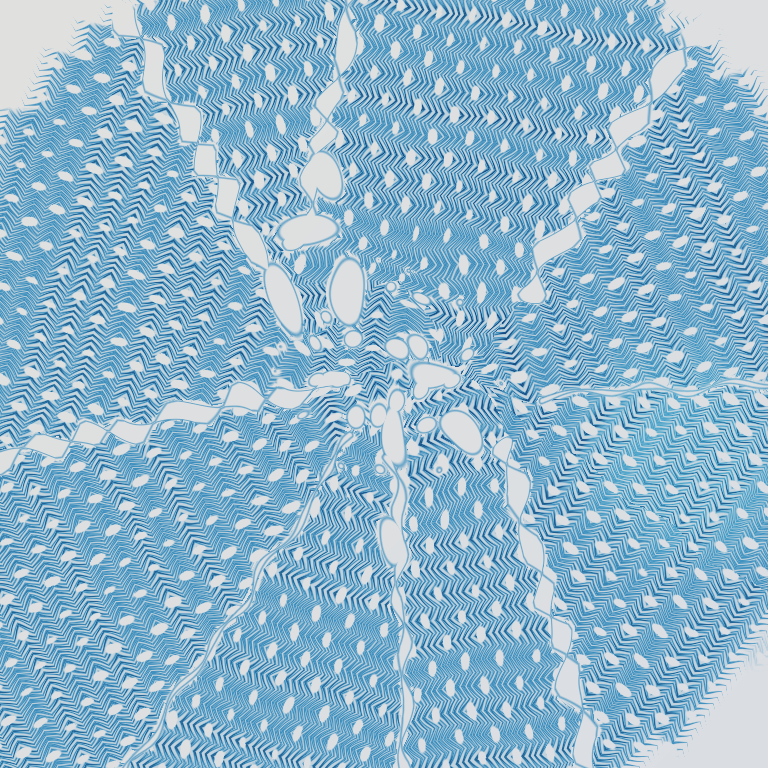
This pattern is drawn by a three.js fragment shader. Its source:

```glsl
// Blue pen zigzags in fanned wedges, split by open seams around a broken hub.
varying vec2 vUv;

#define PITCH 0.0096    // width of one zigzag
#define ROW 0.032       // radial height of a zigzag row
#define BUNDLE 0.046    // spacing of lens gaps across a wedge
#define SHEAR 0.0060    // sideways chevron bend
#define REACH 0.72      // overlap of neighbouring rows
#define PEN_HALF 0.0010 // half width of a pen line
#define SOFT 0.0014     // edge smoothing
#define OVAL 0.066      // spacing of ovals along a seam
#define OVAL_HALF 0.018 // half width of a seam oval
#define RADIUS 0.590    // size of the disc
#define HUB vec2(0.508, 0.510)
#define TAU 6.28318

float seamDist = 10.0;
float gapDist = 10.0;
float wedgeAxis = 0.0;

vec2 hash2(vec2 p) {
  return fract(sin(vec2(dot(p, vec2(127.1, 311.7)), dot(p, vec2(269.5, 183.3)))) * 4375.5);
}

float triangle(float x) {
  return abs(fract(x) * 2.0 - 1.0) * 2.0 - 1.0;
}

float penLine(float d) {
  return 1.0 - smoothstep(PEN_HALF - SOFT, PEN_HALF + SOFT, abs(d));
}

// Distance to the nearest scattered point
float cellular(vec2 p) {
  vec2 cell = floor(p);
  float nearest = 2.0;
  for (int j = -1; j <= 1; j++) {
    for (int i = -1; i <= 1; i++) {
      vec2 c = cell + vec2(float(i), float(j));
      nearest = min(nearest, length(c + 0.15 + 0.7 * hash2(c) - p));
    }
  }
  return nearest;
}

// Wedge border with a chain of pointed gaps; axes in degrees on either side
void seam(vec2 p, vec2 from, vec2 to, float openness, float axisBefore, float axisAfter) {
  vec2 dir = normalize(to - from);
  vec2 q = p - from;
  float along = dot(q, dir);
  float side = dir.x * q.y - dir.y * q.x;
  side += 0.005 * sin(along * 62.0 + from.x * 30.0);
  float dist = length(vec2(min(along, 0.0), side));
  if (dist < seamDist) {
    seamDist = dist;
    wedgeAxis = radians(side > 0.0 ? axisAfter : axisBefore);
  }
  // Skewed beat tilts each gap across the seam
  float phase = (along + 0.6 * side) / OVAL + 0.2 * sin(along * 23.0 + from.x * 40.0);
  float beat = clamp(0.55 + 0.65 * triangle(phase), 0.0, 1.0);
  gapDist = min(gapDist, dist - openness * OVAL_HALF * beat);
}

// Empty ellipse near the hub
void hollow(vec2 p, vec2 centre, vec2 size) {
  vec2 q = p - centre;
  q.x += 0.2 * q.y;
  gapDist = min(gapDist, (length(q / size) - 1.0) * min(size.x, size.y));
}

float discEdge(vec2 p) {
  vec2 q = p - HUB;
  float lowerLeft = dot(q, vec2(-0.707)) / max(length(q), 0.001);
  return length(q) - RADIUS - 0.25 * smoothstep(0.65, 0.95, lowerLeft);
}

void main() {
  vec2 p = vUv;
  float hubNear = 1.0 - smoothstep(0.06, 0.27, length(p - HUB));
  vec2 bent = p + (0.003 + 0.006 * hubNear) * vec2(
    sin(p.y * 31.0 + 2.0 * sin(p.x * 17.0)), sin(p.x * 37.0 + 2.0 * sin(p.y * 19.0)));

  // Seams, anticlockwise from the right
  seam(bent, vec2(0.71, 0.486), vec2(1.05, 0.502), 0.15, -35.0, 22.0);
  seam(bent, vec2(0.685, 0.62), vec2(0.93, 1.0), 1.0, 22.0, 80.0);
  seam(bent, vec2(0.39, 0.69), vec2(0.465, 1.02), 0.8, 80.0, 102.0);
  seam(bent, vec2(0.365, 0.62), vec2(0.15, 1.0), 1.0, 102.0, 162.0);
  seam(bent, vec2(0.44, 0.505), vec2(-0.02, 0.40), 0.85, 162.0, 206.0);
  seam(bent, vec2(0.462, 0.43), vec2(0.17, 0.0), 0.15, 206.0, 253.0);
  seam(bent, vec2(0.515, 0.41), vec2(0.53, 0.0), 0.35, 253.0, 278.0);
  seam(bent, vec2(0.655, 0.42), vec2(0.775, 0.0), 0.85, 278.0, 325.0);

  // Hollows and scattered holes around the hub
  hollow(bent, vec2(0.369, 0.610), vec2(0.022, 0.046));
  hollow(bent, vec2(0.458, 0.620), vec2(0.020, 0.036));
  hollow(bent, vec2(0.400, 0.700), vec2(0.034, 0.017));
  hollow(bent, vec2(0.425, 0.770), vec2(0.020, 0.030));
  hollow(bent, vec2(0.565, 0.518), vec2(0.034, 0.014));
  hollow(bent, vec2(0.518, 0.440), vec2(0.015, 0.038));
  hollow(bent, vec2(0.600, 0.432), vec2(0.020, 0.025));
  hollow(bent, vec2(0.508, 0.292), vec2(0.015, 0.030));
  float hole = (cellular(bent * 19.0) - 0.22 * hubNear) / 19.0;
  gapDist = min(gapDist, hole + 0.02 * (1.0 - hubNear));

  // Wedge coordinates: rows run outward, bundles run across
  vec2 axis = vec2(cos(wedgeAxis), sin(wedgeAxis));
  vec2 q = bent - HUB;
  float outward = dot(q, axis) / ROW;
  float across = axis.x * q.y - axis.y * q.x;
  float spread = TAU * across / BUNDLE;
  float stagger = cos(outward * TAU * 0.5);
  float strand = across - 0.32 * BUNDLE / TAU * sin(spread) * stagger;
  strand = (strand + SHEAR * triangle(outward)) / PITCH;
  float ragged = hash2(vec2(floor(strand * 2.0), floor(outward))).y;

  // Narrow lens gaps, wider beside seams, with uneven strand ends
  float lens = cos(spread) * stagger - 0.5 * pow(sin(spread), 2.0);
  lens += 0.14 * sin(p.x * 29.0 + 3.0 * sin(p.y * 13.0));
  lens += 0.20 * exp(-seamDist / 0.04) + 0.15 * (ragged - 0.5);
  float cover = smoothstep(-0.001, 0.003, gapDist - 0.007 * ragged);
  cover *= 1.0 - smoothstep(0.42, 0.72, lens);

  // Paper and pen tints
  vec3 paper = mix(vec3(0.88, 0.88, 0.875), vec3(0.855, 0.87, 0.89), 0.5 * (p.x + 1.0 - p.y));
  float cyanPatch = 1.0 - smoothstep(0.05, 0.20, length(p - vec2(0.89, 0.41)));
  float core = 1.0 - smoothstep(0.1, 0.5, length(p - vec2(0.58, 0.66)));
  vec3 pen = mix(vec3(0.15, 0.52, 0.73), vec3(0.22, 0.62, 0.79), cyanPatch);
  vec3 deep = mix(vec3(0.11, 0.37, 0.57), vec3(0.07, 0.28, 0.50), core);

  // Overlapping zigzag rows, each ending in a spiky fringe
  float clearPaper = 1.0;
  float inkSum = 0.0;
  float body = 0.0;
  for (int j = -1; j <= 1; j++) {
    float row = floor(outward) + float(j);
    float height = outward - row - 0.5;
    float edge = discEdge(p - axis * height * ROW);
    float inside = 1.0 - smoothstep(-0.002, 0.002, edge);
    float shift = hash2(vec2(row, wedgeAxis)).x;
    float zigzag = (triangle(strand + shift) - height / REACH) * PITCH * 0.25;
    float ink = penLine(zigzag) * inside * cover;
    clearPaper *= 1.0 - 0.92 * ink;
    inkSum += ink;
    body = max(body, inside * step(abs(height), 0.5));
  }
  // Faint wash where fine lines crowd together
  vec3 colour = mix(paper, pen, 0.14 * cover * body);
  vec3 inkColour = mix(pen, deep, smoothstep(0.8, 1.7, inkSum));
  colour = mix(colour, inkColour, 1.0 - clearPaper);

  // Fine pen contours around the openings
  float contour = penLine(gapDist - 0.001) * (1.0 - smoothstep(-0.01, 0.0, discEdge(p)));
  colour = mix(colour, pen, 0.65 * contour);
  gl_FragColor = vec4(colour, 1.0);
}
```
